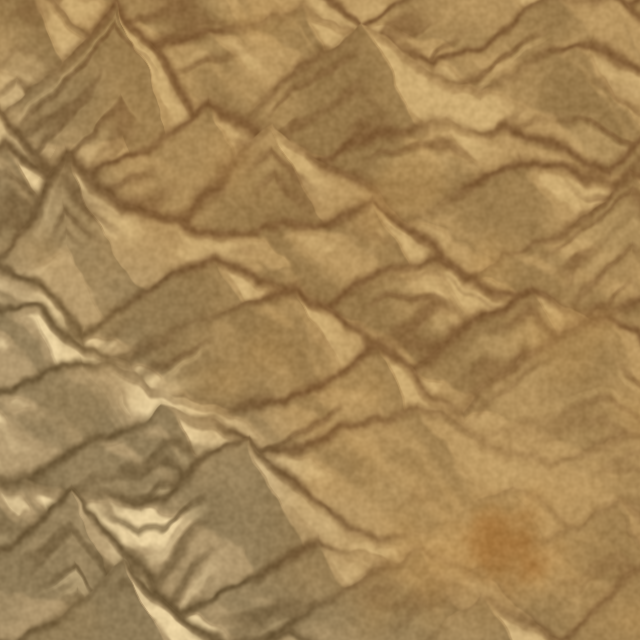
Write a Shadertoy shader that draws this texture.

```glsl
// Painted mountain ranges: overlapping craggy ridges in ochre, cream and umber.

const int LAYERS = 15;
const float SPACING = 0.083;     // vertical step between ranges
const float PEAK_FREQ = 4.9;     // ridge corners per canvas width
const float PEAK_HEIGHT = 0.115;
const float ROUGHNESS = 0.021;
const float LINE_WIDTH = 0.0085;
const float SPUR_SKEW = 0.95;    // how far lit faces lean to the right
const float BROAD_TONE = 0.32;   // light and dark regions across ranges
const float GRAIN = 0.055;

const vec3 WARM_SHADE = vec3(0.590, 0.470, 0.290);
const vec3 WARM_MID   = vec3(0.725, 0.588, 0.378);
const vec3 WARM_LIGHT = vec3(0.805, 0.675, 0.450);
const vec3 WARM_LINE  = vec3(0.480, 0.340, 0.195);
const vec3 COOL_SHADE = vec3(0.560, 0.480, 0.338);
const vec3 COOL_MID   = vec3(0.695, 0.595, 0.432);
const vec3 COOL_LIGHT = vec3(0.915, 0.820, 0.625);
const vec3 COOL_LINE  = vec3(0.410, 0.330, 0.205);
const vec3 RUST       = vec3(0.600, 0.390, 0.170);
const vec3 GOLD       = vec3(0.775, 0.605, 0.355);

float hash(vec2 p) {
    vec3 q = fract(vec3(p.xyx) * 0.1031);
    q += dot(q, q.yzx + 33.33);
    return fract((q.x + q.y) * q.z);
}

float cornerDot(vec2 cell, vec2 offset) {
    float angle = 6.2832 * hash(cell);
    return dot(vec2(cos(angle), sin(angle)), offset);
}

// Gradient noise, about -0.7 to 0.7
float noise(vec2 p) {
    vec2 i = floor(p), f = p - i;
    vec2 u = f * f * f * (f * (f * 6.0 - 15.0) + 10.0);
    vec2 e = vec2(1.0, 0.0);
    return mix(mix(cornerDot(i, f), cornerDot(i + e, f - e), u.x),
               mix(cornerDot(i + e.yx, f - e.yx), cornerDot(i + 1.0, f - 1.0), u.x), u.y);
}

float fbm(vec2 p) {
    return noise(p) + 0.5 * noise(p * 2.1 + 17.3) + 0.25 * noise(p * 4.3 + 41.7);
}

// Alternating peaks and valleys of random height
float corner(float n, float layer) {
    return mod(n, 2.0) + 0.9 * hash(vec2(n, layer) + 50.0) - 0.9;
}

float ridge(float x, float layer) {
    float s = x * PEAK_FREQ + 7.37 * layer + 60.0;
    s += 0.7 * noise(vec2(x * 3.0, layer * 5.7 + 0.4));
    float n = floor(s);
    return 1.14 - SPACING * layer
         + PEAK_HEIGHT * mix(corner(n, layer), corner(n + 1.0, layer), s - n)
         + ROUGHNESS * fbm(vec2(x * 11.0, layer * 3.1 + 0.3));
}

// Three-step ramp from shade over mid to light
vec3 ramp(vec3 shade, vec3 mid, vec3 light, float tone) {
    return mix(mix(shade, mid, smoothstep(0.0, 0.5, tone)), light, smoothstep(0.5, 1.0, tone));
}

void mainImage(out vec4 fragColor, in vec2 fragCoord) {
    vec2 uv = fragCoord / iResolution.xy;
    vec2 p = uv + 0.016 * vec2(fbm(uv * 7.0), fbm(uv * 7.0 + 31.0))
                + 0.003 * vec2(noise(uv * 50.0), noise(uv * 50.0 + 9.0));

    // Broad regions: cool lower left, hazy plain at lower right
    float cool = 1.0 - smoothstep(0.42, 0.92, uv.x + 0.85 * uv.y + 0.22 * fbm(uv * 3.0 + 5.0));
    float haze = 0.7 * (1.0 - smoothstep(0.10, 0.34, length((uv - vec2(0.82, 0.23)) * vec2(0.9, 1.1))));
    float region = BROAD_TONE * fbm(uv * 3.3 + 22.0);
    vec3 lineColor = mix(WARM_LINE, COOL_LINE, cool);
    vec3 color = WARM_MID;

    // Ranges from back to front
    for (int i = 0; i < LAYERS; i++) {
        float layer = float(i);
        float depth = ridge(p.x, layer) - p.y;
        if (depth < -0.03) continue;

        // Faces: shade left of each peak, light to its right
        float x = p.x - SPUR_SKEW * max(depth, 0.0);
        float slope = (ridge(x + 0.016, layer) - ridge(x - 0.016, layer)) / 0.032;
        float lit = smoothstep(0.50, -0.25, slope);
        float ragged = depth + 0.035 * fbm(vec2(p.x * 9.0, depth * 14.0 + layer * 4.3));
        float slab = lit * smoothstep(0.010, 0.022, depth) * (1.0 - smoothstep(0.050, 0.075, ragged));
        slab *= smoothstep(-0.30, 0.12, noise(vec2(p.x * 6.0, layer * 8.3 + 0.6)));
        float tone = 0.14 + 0.38 * lit + 0.50 * slab + 0.30 * fbm(p * 8.0 + layer * 3.7) + region;
        tone = mix(tone, 0.46, haze * 0.7);
        vec3 body = mix(ramp(WARM_SHADE, WARM_MID, WARM_LIGHT, tone),
                        ramp(COOL_SHADE, COOL_MID, COOL_LIGHT, tone), cool);

        // Brushed strokes that follow the ridge, with a pale edge on one side
        float strata = noise(vec2(p.x * 4.0 + layer * 2.9, depth * 17.0 + layer * 6.1));
        float patches = smoothstep(-0.15, 0.25, noise(p * 5.0 + layer * 5.3)) * (1.0 - haze);
        patches *= smoothstep(0.012, 0.035, depth);
        float stroke = 1.0 - smoothstep(0.02, 0.17, abs(strata));
        float edge = 1.0 - smoothstep(0.03, 0.14, abs(strata - 0.26));
        body = mix(body, mix(WARM_LIGHT, COOL_LIGHT, cool), 0.40 * edge * patches);
        body = mix(body, lineColor, 0.62 * stroke * patches);
        color = mix(color, body, smoothstep(-0.003, 0.003, depth));

        // Dark brushed crest, broken and uneven in width
        float across = depth / sqrt(1.0 + slope * slope) - 0.002;
        float width = LINE_WIDTH * (1.0 + 0.8 * noise(vec2(p.x * 14.0, layer * 2.3)));
        float strength = smoothstep(-0.55, 0.05, noise(vec2(p.x * 5.0, layer * 9.7 + 0.2)));
        float crest = exp(-across * across / (width * width));
        color = mix(color, lineColor, 0.88 * crest * strength * (1.0 - haze));
    }

    // Golden stains, one rusty bloom and fine paper grain
    float stain = smoothstep(0.05, 0.55, fbm(uv * 4.0 + 12.0)) * (1.0 - 0.7 * cool);
    color = mix(color, GOLD, 0.30 * stain);
    vec2 bloom = (uv - vec2(0.79, 0.15)) * vec2(1.0, 1.3) + 0.05 * vec2(fbm(uv * 14.0), fbm(uv * 14.0 + 7.0));
    color = mix(color, GOLD, 0.45 * exp(-dot(bloom, bloom) * 70.0));
    color = mix(color, RUST, 0.60 * exp(-dot(bloom, bloom) * 300.0));
    color += GRAIN * (noise(uv * 75.0) + 0.6 * noise(uv * 140.0 + 3.0)) * vec3(1.0, 0.95, 0.85);
    fragColor = vec4(color, 1.0);
}
```
